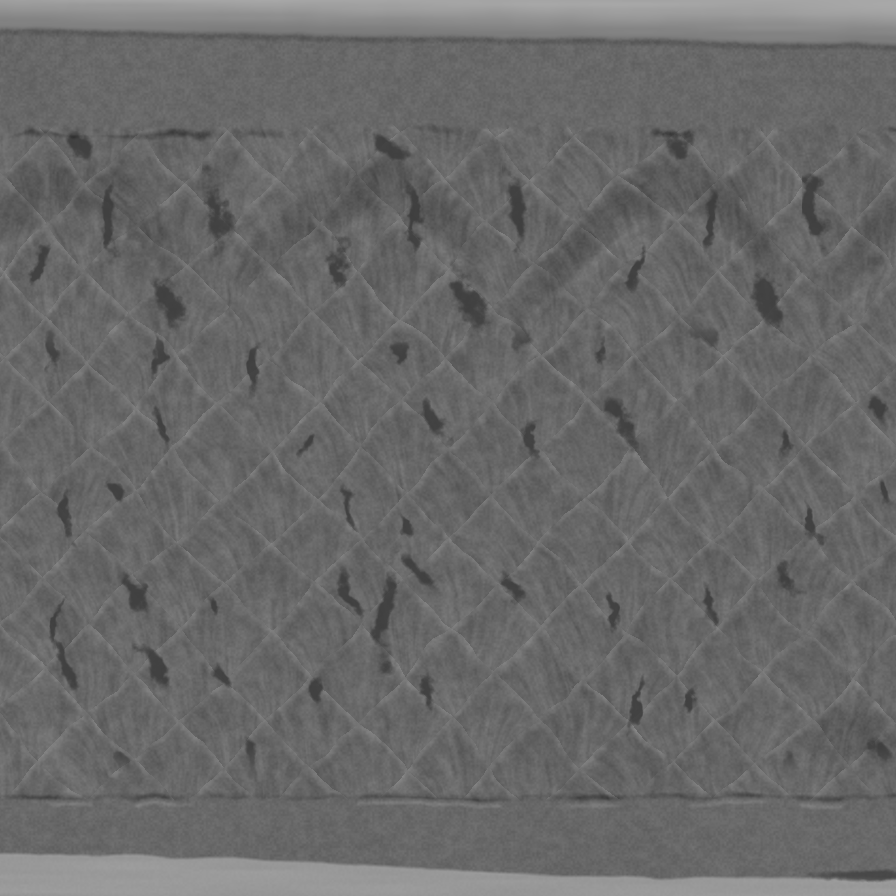
A Shadertoy shader for this texture:

```glsl
float hash(vec2 p) {
    vec3 q = fract(p.xyx * vec3(0.1031, 0.1030, 0.0973));
    q += dot(q, q.yzx + 33.33);
    return fract((q.x + q.y) * q.z);
}

float noise(vec2 p) {
    vec2 i = floor(p), f = fract(p);
    f = f * f * (3.0 - 2.0 * f);
    float low = mix(hash(i), hash(i + vec2(1, 0)), f.x);
    float high = mix(hash(i + vec2(0, 1)), hash(i + vec2(1, 1)), f.x);
    return mix(low, high, f.y);
}

float fbm(vec2 p) {
    float sum = 0.0, amp = 0.5;
    for (int i = 0; i < 4; i++) {
        sum += amp * noise(p);
        p = p * 2.03 + 17.3;
        amp *= 0.5;
    }
    return sum;
}

// Signed unevenness, centred on zero
float rough(vec2 p) { return fbm(p) - 0.47; }

vec2 rotate(vec2 p, float a) {
    return vec2(cos(a) * p.x - sin(a) * p.y, sin(a) * p.x + cos(a) * p.y);
}

// Jagged upright slit: offset d from its centre, half size in x and y
float slit(vec2 d, vec2 size, float slant, float jag) {
    d.x += slant * d.y;
    return smoothstep(1.15, 0.45, length(d / size) + jag);
}

// Overlapping diamond scales with fanned fibres and pale upper rims
float scales(vec2 p, float size) {
    p += 0.035 * vec2(rough(p * 9.0), rough(p * 9.0 + 40.0));
    vec2 uv = vec2(p.x + p.y, p.x - p.y) / size;
    vec2 cell = floor(uv), f = fract(uv);
    vec2 local = vec2(f.x + f.y - 1.0, f.x - f.y);
    float seed = hash(cell + 50.0);
    float angle = (seed - 0.5) * 0.8 - 0.2 + 0.45 * local.x;
    vec2 fibre = rotate(local, angle) * vec2(9.0, 1.5) + cell * 17.0 + 300.0;
    float strands = noise(fibre) + 0.5 * noise(fibre * 2.1) - 0.75;
    float rim = min(1.0 - f.x, f.y);
    float line = smoothstep(0.10, 0.0, rim) * noise(p * 70.0);
    float hollow = smoothstep(0.02, 0.15, rim) * smoothstep(0.8, 0.15, rim);
    return 0.055 * strands + 0.065 * line - 0.025 * hollow
         + 0.03 * (seed - 0.4) * local.x;
}

// Repeating dark hoops with a long left leg and a short right leg
float hoops(float x, float y, float wobble) {
    float drop = x < 0.0 ? 3.4 * x * x - 0.15 * x : 8.0 * x * x;
    float d = y - (0.795 - drop) + wobble;
    float ends = smoothstep(-0.20, -0.13, x) * smoothstep(0.13, 0.08, x);
    float body = smoothstep(0.04, 0.012, abs(d));
    float lip = smoothstep(0.010, 0.0, abs(d + 0.038));
    return ends * (0.02 * lip - 0.05 * body);
}

// Slits tied to each hoop: crown, inside, right foot and outer gap
float hoopSlits(float x, float y, float jag) {
    float s = slit(vec2(x, y - 0.837), vec2(0.017, 0.016), 0.5, jag);
    s = max(s, slit(vec2(x - 0.035, y - 0.755), vec2(0.007, 0.042), 0.0, jag));
    s = max(s, slit(vec2(x - 0.098, y - 0.665), vec2(0.014, 0.034), 0.3, jag));
    s = max(s, slit(vec2(x + 0.185, y - 0.765), vec2(0.011, 0.042), 0.2, jag));
    return max(s, slit(vec2(x + 0.05, y - 0.70), vec2(0.007, 0.03), -0.2, jag));
}

// Slits scattered over a jittered grid
float scatteredSlits(vec2 p, vec2 pitch, float jag) {
    float s = 0.0;
    vec2 home = floor(p / pitch);
    for (int j = -1; j <= 1; j++)
    for (int i = -1; i <= 1; i++) {
        vec2 cell = home + vec2(i, j);
        float a = hash(cell + 71.0), b = hash(cell + 133.0);
        vec2 centre = (cell + 0.2 + 0.6 * vec2(a, b)) * pitch;
        float present = step(0.3, hash(cell + 207.0));
        vec2 size = vec2(0.005 + 0.005 * b, 0.012 + 0.022 * a);
        s = max(s, present * slit(p - centre, size, b - 0.3, jag));
    }
    return s;
}

void mainImage(out vec4 fragColor, in vec2 fragCoord) {
    vec2 p = fragCoord / iResolution.xy;
    float grain = noise(p * 420.0) - 0.5;
    float pits = rough(p * 110.0);
    float broad = rough(p * 6.0);

    // Smooth bands
    float plain = 0.408 + 0.04 * grain + 0.06 * pits + 0.02 * broad;

    // Fibrous core
    float hoopX = mod(p.x - 0.09 + 0.20, 0.335) - 0.20;
    float jag = 1.3 * rough(p * 75.0);
    vec2 bent = p + vec2(0.035 * rough(p * 35.0), 0.0);
    float bentX = hoopX + bent.x - p.x;
    float core = 0.418 + scales(p, 0.1) + 0.035 * grain + 0.08 * pits + 0.03 * broad;
    core += hoops(hoopX, p.y, 0.025 * rough(p * 14.0));
    core -= 0.06 * smoothstep(0.07, 0.0, length((p - vec2(0.955, 0.175)) * vec2(1.0, 1.3)));

    // Dark slits
    float lower = smoothstep(0.66, 0.60, p.y) * smoothstep(0.13, 0.17, p.y);
    float dark = hoopSlits(bentX, p.y, jag);
    dark = max(dark, lower * scatteredSlits(bent, vec2(0.105, 0.095), jag));
    dark = max(dark, slit(bent - vec2(0.432, 0.315), vec2(0.011, 0.07), -0.1, jag));
    core = mix(core, 0.23, 0.85 * dark);

    // Ragged seams between core and bands
    float topSeam = p.y - 0.858 + 0.018 * rough(p * 28.0);
    float bottomSeam = p.y - 0.108 + 0.012 * rough(p * 22.0);
    float inside = smoothstep(0.003, -0.003, topSeam) * smoothstep(-0.002, 0.002, bottomSeam);
    float shade = mix(plain, core, inside);
    float gaps = smoothstep(0.45, 0.65, noise(p * vec2(24.0, 50.0)));
    shade -= 0.11 * gaps * smoothstep(0.008, 0.0, abs(topSeam + 0.006));
    shade -= 0.11 * smoothstep(0.005, 0.0, abs(bottomSeam - 0.002)) * (0.4 + 0.6 * gaps);
    shade += 0.06 * gaps * smoothstep(0.004, 0.0, abs(bottomSeam + 0.006));

    // Pale outer strips
    float streak = noise(p * vec2(7.0, 190.0)) - 0.5;
    float topEdge = p.y - mix(0.967, 0.950, p.x) + 0.006 * rough(p * 20.0);
    float topTone = mix(0.49, 0.65, smoothstep(0.0, 0.045, topEdge)) + 0.025 * streak;
    shade -= 0.05 * smoothstep(0.006, 0.0, abs(topEdge + 0.003));
    shade = mix(shade, topTone, smoothstep(-0.002, 0.005, topEdge));
    float bottomEdge = mix(0.046, 0.021, smoothstep(0.1, 0.75, p.x)) - p.y
                     + 0.006 * rough(p * 20.0);
    float bottomTone = 0.60 + 0.03 * streak + 0.015 * grain;
    shade = mix(shade, bottomTone, smoothstep(-0.002, 0.003, bottomEdge));
    float smudge = slit(p - vec2(0.97, 0.023), vec2(0.065, 0.007), 0.0, 0.7 * jag);
    shade = mix(shade, 0.25, 0.8 * smudge);

    fragColor = vec4(vec3(clamp(shade, 0.0, 1.0)), 1.0);
}
```
